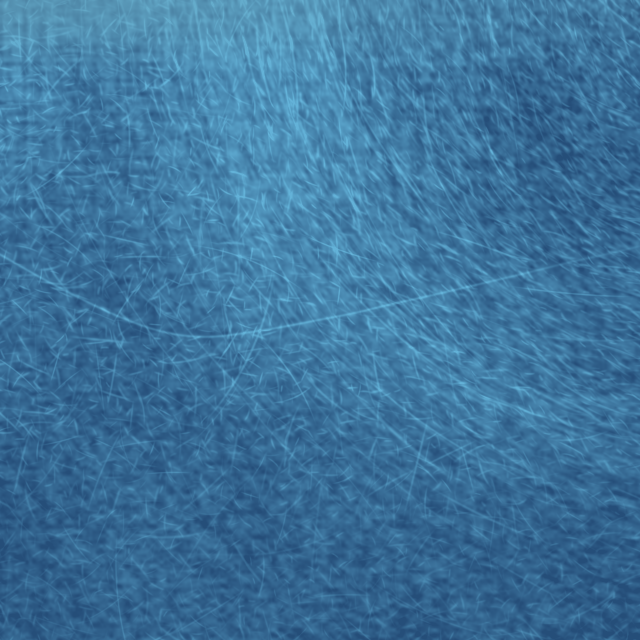
This texture is drawn by a WebGL 2 fragment shader. Its source:

```glsl
#version 300 es
precision highp float;
// Brushed blue metal covered in fine scratches and sweeping circular scuffs.

#define SWEEP_CENTER vec2(1.25, 1.15)
#define SCRATCH_WIDTH 0.0016
#define SCRATCH_LAYERS 7
#define SCRATCH_GAIN 0.62
#define ARC_COUNT 100
#define ARC_GAIN 0.50
#define GRAIN_GAIN 0.52
#define HATCH_GAIN 0.26
#define DARK_BLUE vec3(0.145, 0.305, 0.475)
#define LIGHT_BLUE vec3(0.375, 0.680, 0.830)
#define HAZE_BLUE vec3(0.400, 0.640, 0.730)

uniform vec2 u_resolution;
out vec4 fragColor;

vec4 hash4(vec2 p) {
    vec4 q = fract(p.xyxy * vec4(0.1031, 0.1030, 0.0973, 0.1099));
    q += dot(q, q.wzxy + 33.33);
    return fract((q.xxyz + q.yzzw) * q.zywx);
}

float noise(vec2 p) {
    vec2 i = floor(p), f = fract(p);
    f = f * f * (3.0 - 2.0 * f);
    float low = mix(hash4(i).x, hash4(i + vec2(1, 0)).x, f.x);
    float high = mix(hash4(i + vec2(0, 1)).x, hash4(i + vec2(1, 1)).x, f.x);
    return mix(low, high, f.y);
}

// Radius and angle around the centre of the circular scuffs
vec2 polar(vec2 p, vec2 center) {
    vec2 d = center - p;
    return vec2(length(d), atan(d.y, d.x));
}

// Soft line profile, never thinner than a pixel
float lineProfile(float dist, float width) {
    float w = max(width, 0.65 / u_resolution.y);
    return exp(-dist * dist / (w * w));
}

// One slightly bent scratch per cell, loosely following the sweep
float scratchLayer(vec2 p, float cells, float seed) {
    float sum = 0.0;
    vec2 home = floor(p * cells);
    for (int y = -1; y <= 1; y++)
    for (int x = -1; x <= 1; x++) {
        vec2 cell = home + vec2(x, y);
        vec4 a = hash4(cell + seed * 37.0 + 11.0);
        vec4 b = hash4(cell + seed * 53.0 + 171.0);
        vec2 mid = (cell + a.xy) / cells;
        vec2 sweep = polar(mid, SWEEP_CENTER);
        float spread = mix(0.9, 3.1, smoothstep(0.75, 1.2, sweep.x));
        float angle = sweep.y + 1.5708 + (a.z - 0.5) * spread;
        vec2 dir = vec2(cos(angle), sin(angle));
        vec2 d = p - mid;
        float along = dot(d, dir);
        float halfLength = mix(0.35, 0.85, a.w) / cells;
        float u = along / halfLength;
        float across = dot(d, vec2(-dir.y, dir.x)) - (b.x - 0.5) * 0.35 * u * u * halfLength;
        float fade = 1.0 - smoothstep(0.3, 1.0, abs(u));
        sum += fade * mix(0.15, 0.9, b.y * b.y) * lineProfile(across, SCRATCH_WIDTH * mix(0.7, 1.3, b.z));
    }
    return sum;
}

// Long arcs with scattered radii, ends and centres
float sweepArcs(vec2 p) {
    float sum = 0.0;
    for (int i = 0; i < ARC_COUNT; i++) {
        vec4 a = hash4(vec2(float(i) + 3.0, 17.0));
        vec4 b = hash4(vec2(float(i) + 7.0, 91.0));
        vec2 q = polar(p, SWEEP_CENTER + (b.xy - 0.5) * 0.22);
        float radius = mix(0.35, 1.2, mix(a.x, 0.5 * (a.x + a.w), 0.6));
        float reach = mix(0.10, 0.32, b.z);
        float fade = 1.0 - smoothstep(0.2, 1.0, abs(q.y - a.y * 1.35) / reach);
        sum += fade * mix(0.2, 0.9, a.z * a.z) * lineProfile(q.x - radius, SCRATCH_WIDTH * mix(0.8, 1.6, b.w));
    }
    return sum;
}

// One long gouge bending across the whole surface
float gouge(vec2 p) {
    float x = p.x - 0.27;
    float root = sqrt(x * x + 0.01);
    float slope = -0.17 + 0.41 * x / root;
    float dist = (p.y - 0.437 + 0.17 * x - 0.41 * root) / sqrt(1.0 + slope * slope);
    float wobble = 0.0025 * (noise(p.xx * 9.0) - 0.5);
    return lineProfile(dist + wobble, 0.0022) * (1.0 - 0.6 * smoothstep(0.65, 1.0, p.x));
}

// Broad light and shade
float baseTone(vec2 p, vec2 sweep) {
    float tone = 0.12 + 0.34 * p.y;
    float ridge = (sweep.x - 0.92) / 0.2;
    tone += 0.18 * exp(-ridge * ridge) * smoothstep(0.0, 0.5, p.y);
    vec2 shade = (p - vec2(1.0, 0.78)) / vec2(0.28, 0.30);
    tone -= 0.20 * exp(-dot(shade, shade));
    return tone + 0.16 * (noise(p * 5.0 + 4.0) - 0.5);
}

void main() {
    vec2 p = gl_FragCoord.xy / u_resolution.y;
    vec2 sweep = polar(p, SWEEP_CENTER);
    float inSweep = 1.0 - smoothstep(0.85, 1.25, sweep.x);
    float tone = baseTone(p, sweep);

    // Grain stretched along the sweep, flattening out elsewhere
    float curved = noise(sweep * vec2(170.0, 48.0)) - 0.5;
    float flat_ = noise(p * vec2(75.0, 130.0) + 9.0) - 0.5;
    float fine = noise(p * 190.0 + 31.0) - 0.5;
    tone += GRAIN_GAIN * (mix(0.3, 0.8, inSweep) * curved + mix(0.65, 0.3, inSweep) * flat_ + 0.25 * fine);
    tone += 0.22 * inSweep * (noise(sweep * vec2(42.0, 5.0)) - 0.5);

    // Upright and level brush marks, strongest near the top left
    float hatch = noise(p * vec2(130.0, 9.0)) + noise(p * vec2(9.0, 150.0) + 50.0) - 1.0;
    tone += HATCH_GAIN * hatch * mix(0.25, 1.0, smoothstep(0.4, 0.9, p.y) * (1.0 - inSweep * 0.6));

    // Scratches, from a few long ones to many short ones
    float scratches = 0.0;
    float cells = 4.0;
    for (int i = 0; i < SCRATCH_LAYERS; i++) {
        scratches += scratchLayer(p, cells, float(i));
        cells *= 1.55;
    }
    scratches *= mix(0.5, 1.0, smoothstep(0.15, 0.45, p.y));
    tone += SCRATCH_GAIN * (1.0 - exp(-scratches));
    tone += ARC_GAIN * (1.0 - exp(-sweepArcs(p)));
    tone += 0.38 * gouge(p);

    // Colour, with a pale haze along the top left edge
    vec3 color = mix(DARK_BLUE, LIGHT_BLUE, clamp(tone, 0.0, 1.05));
    float haze = smoothstep(0.86, 1.0, p.y) * (1.0 - 0.75 * smoothstep(0.1, 0.9, p.x));
    fragColor = vec4(mix(color, HAZE_BLUE, 0.5 * haze), 1.0);
}
```
